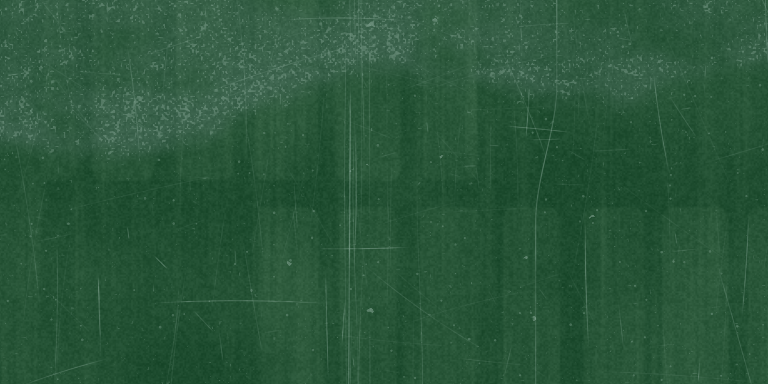
A Shadertoy shader for this texture:

```glsl
const vec3 DARK_GREEN = vec3(0.112, 0.294, 0.180);
const vec3 MID_GREEN  = vec3(0.196, 0.372, 0.252);
const vec3 HAZE       = vec3(0.252, 0.402, 0.322);
const vec3 CHALK      = vec3(0.500, 0.630, 0.560);
const float BAR_PERIOD = 0.213;
const float BAR_ROUNDING = 0.03;
const float GRAIN_AMOUNT = 0.050;
const float HAZE_AMOUNT = 0.80;
const float GRIT_AMOUNT = 0.44;
const int SCRATCH_COUNT = 170;
const int LONG_SCRATCH_COUNT = 9;

float hash(vec2 p) {
    vec3 q = fract(p.xyx * 0.1031);
    q += dot(q, q.yzx + 33.33);
    return fract((q.x + q.y) * q.z);
}

float noise(vec2 p) {
    vec2 i = floor(p), f = fract(p);
    f = f * f * (3.0 - 2.0 * f);
    return mix(mix(hash(i), hash(i + vec2(1, 0)), f.x),
               mix(hash(i + vec2(0, 1)), hash(i + vec2(1, 1)), f.x), f.y);
}

float fbm(vec2 p) {
    float sum = 0.0, amp = 0.53;
    for (int i = 0; i < 4; i++) {
        sum += amp * noise(p);
        p = p * 2.03 + 17.3;
        amp *= 0.5;
    }
    return sum;
}

// One dot per grid cell, present with the given chance
float specks(vec2 p, float cells, float chance, float radius, float pixel) {
    vec2 id = floor(p * cells);
    vec2 centre = 0.3 + 0.4 * vec2(hash(id + 3.7), hash(id + 71.9));
    float d = length(fract(p * cells) - centre) / cells;
    float r = radius * (0.4 + 0.6 * hash(id + 29.3));
    float disc = 1.0 - smoothstep(r - 0.5 * pixel, r + 0.5 * pixel, d);
    return disc * step(hash(id + 113.1), chance);
}

float hairline(float d, float width, float pixel) {
    return 1.0 - smoothstep(0.0, width + 0.6 * pixel, abs(d));
}

// Faint row of vertical bars between two heights
float barRow(vec2 p, float low, float high) {
    float id = floor(p.x / BAR_PERIOD);
    float halfWidth = 0.080 + 0.022 * (hash(vec2(id, low * 90.0 + 50.0)) - 0.5);
    vec2 q = vec2((fract(p.x / BAR_PERIOD) - 0.5) * BAR_PERIOD, p.y - 0.5 * (low + high));
    vec2 e = abs(q) - vec2(halfWidth, 0.5 * (high - low)) + BAR_ROUNDING;
    float d = length(max(e, 0.0)) + min(max(e.x, e.y), 0.0) - BAR_ROUNDING;
    return 1.0 - smoothstep(-0.005, 0.005, d);
}

// Density of the dust drift: crisp lower rim, thinning upwards
float dustDrift(vec2 p) {
    float rim = 0.60 + 0.19 * smoothstep(0.35, 1.0, p.x)
              - 0.09 * smoothstep(1.2, 1.5, p.x) + 0.10 * smoothstep(1.55, 1.9, p.x)
              + 0.12 * (fbm(p * 5.0) - 0.5);
    float h = p.y - rim;
    float body = smoothstep(-0.03, 0.06, h) * mix(0.62, 1.0, exp(-70.0 * (h - 0.05) * (h - 0.05)));
    float thin = 1.0 - 0.25 * smoothstep(1.2, 1.55, p.x);
    return body * thin * smoothstep(0.05, 0.60, fbm(p * vec2(6.0, 9.0) + 40.0));
}

// Irregular grit whose cover grows with the dust
float grit(vec2 p, float dust) {
    float field = 0.72 * noise(p * 215.0) + 0.28 * noise(p * 75.0 + 19.0);
    float limit = 0.80 - 0.27 * dust;
    return smoothstep(limit, limit + 0.22, field);
}

// Short random scratches, upright, level or slanted
float shortScratches(vec2 p, float pixel) {
    float sum = 0.0;
    for (int i = 0; i < SCRATCH_COUNT; i++) {
        float k = float(i) * 7.0;
        vec2 start = vec2(2.0 * hash(vec2(k, 1.3)), hash(vec2(k, 9.1)));
        float kind = hash(vec2(k, 21.7));
        float spread = hash(vec2(k, 33.1)) - 0.5;
        float angle = kind < 0.35 ? 1.57 + 0.35 * spread
                    : kind < 0.70 ? 0.12 + 0.5 * spread : 2.2 + 1.8 * spread;
        vec2 dir = vec2(cos(angle), sin(angle));
        float size = hash(vec2(k, 47.9));
        float reach = 0.015 + 0.25 * size * size;
        vec2 q = p - start;
        float along = dot(q, dir);
        float across = dot(q, vec2(-dir.y, dir.x)) + 0.5 * (hash(vec2(k, 59.3)) - 0.5) * along * along;
        float strength = 0.09 + 0.34 * pow(hash(vec2(k, 67.7)), 4.0);
        sum += strength * hairline(across, 0.0012, pixel) * (1.0 - smoothstep(0.5, 1.0, abs(along) / reach));
    }
    return sum * (0.5 + noise(p * 45.0));
}

// Tall scratches running down the sheet
float longScratches(vec2 p, float pixel) {
    float wear = 0.45 + 0.55 * noise(vec2(p.y * 14.0, 5.0));
    float sum = 0.55 * wear * hairline(p.x - 1.395 - 0.055 * smoothstep(0.42, 0.78, p.y), 0.0015, pixel);
    sum += 0.75 * wear * hairline(p.x - 0.908 - 0.006 * p.y, 0.0018, pixel) * (1.0 - smoothstep(0.7, 0.8, p.y));
    for (int i = 0; i < LONG_SCRATCH_COUNT; i++) {
        float k = float(i) + 0.5;
        float x = 0.90 + 0.20 * hash(vec2(k, 83.0)) + 0.04 * (noise(vec2(p.y * 2.0, k * 9.0)) - 0.5);
        float broken = smoothstep(0.3, 0.7, noise(vec2(p.y * 4.0, k * 31.0)));
        sum += 0.24 * broken * hairline(p.x - x, 0.001, pixel);
    }
    return sum;
}

void mainImage(out vec4 fragColor, in vec2 fragCoord) {
    vec2 p = fragCoord / iResolution.y;
    float pixel = 1.0 / iResolution.y;

    // Painted ground with ghosted bars and upright rub marks
    float upper = barRow(p, 0.53, 1.3) * smoothstep(0.10, 0.13, p.x) * (1.0 - smoothstep(1.25, 1.28, p.x));
    float lower = barRow(p, -0.3, 0.46) * smoothstep(0.66, 0.69, p.x);
    float rub = noise(p * vec2(130.0, 3.0)) * noise(p * vec2(30.0, 2.0) + 8.0);
    float tone = 0.22 + 0.36 * max(upper, lower) + 0.14 * smoothstep(0.5, 0.75, p.y)
               + 0.8 * (fbm(p * 4.0 + 11.0) - 0.5) + 0.6 * (rub - 0.25);
    vec3 color = mix(DARK_GREEN, MID_GREEN, clamp(tone, 0.0, 1.2));

    // Drifted dust and its fine grit
    float dust = dustDrift(p);
    color = mix(color, HAZE, HAZE_AMOUNT * dust);
    color = mix(color, CHALK, GRIT_AMOUNT * grit(p, dust));

    // Scratches, larger specks and ragged flakes
    float marks = shortScratches(p, pixel) + longScratches(p, pixel);
    marks += 0.4 * specks(p + 2.1, 30.0, 0.09, 0.0035, pixel);
    vec2 ragged = p + 0.014 * (vec2(noise(p * 90.0), noise(p * 90.0 + 37.0)) - 0.5);
    marks += 0.6 * specks(ragged * vec2(0.8, 1.3) + 9.0, 6.0, 0.12, 0.007, pixel);
    color = mix(color, CHALK, min(marks, 0.85));

    // Fine surface grain
    color += GRAIN_AMOUNT * (noise(p * 230.0 + 7.0) + 0.4 * noise(p * 97.0 + 60.0) - 0.7);
    fragColor = vec4(clamp(color, 0.0, 1.0), 1.0);
}
```
